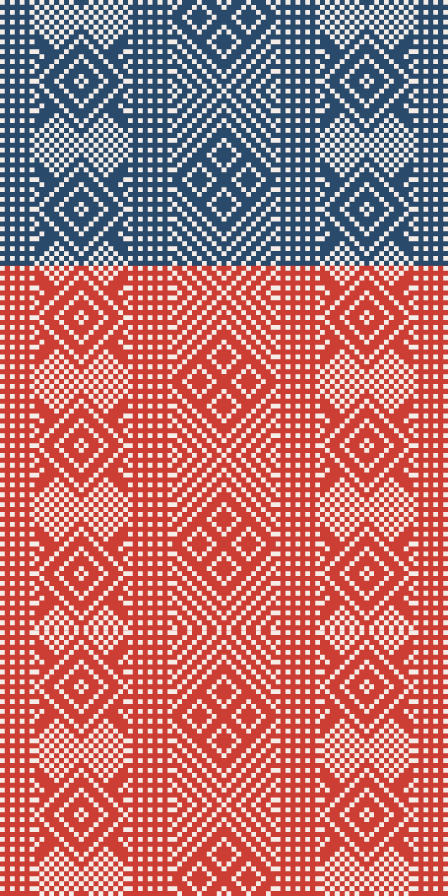
Give the GLSL for this pattern, as a WebGL 2 fragment shader.

```glsl
#version 300 es
precision highp float;
// Woven cloth: dotted stripes between bands of stepped diamonds, blue above red.

uniform vec2 u_resolution;
out vec4 fragColor;

const vec3 RED = vec3(0.80, 0.24, 0.20);
const vec3 BLUE = vec3(0.16, 0.29, 0.42);
const vec3 CREAM = vec3(0.96, 0.93, 0.91);

const vec2 STITCHES = vec2(91.0, 182.0);  // stitches across and down
const float STITCH_HALF = 0.49;           // half side of a pale stitch
const float BLOCK_ROWS = 74.0;            // rows in one vertical repeat
const float BLUE_ROWS = 54.0;             // rows of blue ground at the top
const float MIRROR_ROW = 128.0;           // the weave runs backwards from here

const float CENTER_HALF = 10.0;           // central band half width
const float CENTER_STEP = 3.0;            // stitches between chevrons
const float FIRST_CROSSING = 5.0;         // rows within a block
const float FIRST_CLUSTER = 23.0;
const float SECOND_CROSSING = 38.0;
const float SECOND_CLUSTER = 56.0;
const float CLUSTER_ARM = 5.0;            // cluster centre to small diamond
const float SMALL_RADIUS = 3.0;
const float CLUSTER_RADIUS = 10.0;        // plain ground around a cluster

const float SIDE_OFFSET = 29.0;           // side band from the cloth middle
const float SIDE_HALF = 9.0;              // side band half width
const float SIDE_STEP = 4.0;              // stitches between rings
const float CORNER_STEP = 3.0;            // stitches between corner diagonals
const float SIDE_ROW = 36.0;              // middle side diamond in a block
const float SIDE_SPACING = 26.0;          // rows between side diamonds
const float SIDE_RADIUS = 9.0;
const float SIDE_GROUND = 12.0;           // where the filling begins

const int SAMPLES = 4;                    // antialiasing grid per pixel

// True when the whole number v is a multiple of n.
bool multiple(float v, float n) {
    return mod(v + 0.5, n) < 1.0;
}

// Clusters of four small diamonds inside nested chevrons.
bool centerBand(float x, float row) {
    float folded = FIRST_CROSSING + abs(row - FIRST_CROSSING);
    float cluster = folded <= SECOND_CROSSING ? FIRST_CLUSTER : SECOND_CLUSTER;
    vec2 p = abs(vec2(x, folded - cluster));
    float ring = p.x + p.y;
    if (ring > CLUSTER_RADIUS) return multiple(ring, CENTER_STEP);
    float sideways = abs(p.x - CLUSTER_ARM) + p.y;
    float upright = p.x + abs(p.y - CLUSTER_ARM);
    return abs(min(sideways, upright) - SMALL_RADIUS) < 0.5;
}

// Concentric diamonds with checkered filling and diagonal corners.
bool sideBand(float x, float row) {
    float y = row - SIDE_ROW;
    float nearest = clamp(floor(y / SIDE_SPACING + 0.5), -1.0, 1.0);
    vec2 p = abs(vec2(x, y - SIDE_SPACING * nearest));
    float ring = p.x + p.y;
    float slope = p.y - p.x;
    if (ring <= SIDE_RADIUS) return multiple(ring - SIDE_RADIUS, SIDE_STEP);
    if (ring < SIDE_GROUND) return false;
    if (slope > 0.5) return multiple(x + row, 2.0);
    return slope < -2.5 && multiple(slope, CORNER_STEP);
}

// Whether the stitch at this column and row is pale.
bool isPale(vec2 stitch) {
    float x = abs(stitch.x - floor(STITCHES.x * 0.5));
    float turned = 2.0 * MIRROR_ROW - 1.0 - stitch.y;
    float row = mod(min(stitch.y, turned) - BLUE_ROWS, BLOCK_ROWS);
    float sideX = x - SIDE_OFFSET;
    if (x <= CENTER_HALF) return centerBand(x, row);
    if (abs(sideX) <= SIDE_HALF) return sideBand(sideX, row);
    return multiple(stitch.x, 2.0) && multiple(stitch.y, 2.0);
}

// Cloth colour at a point measured in stitches from the top left.
vec3 cloth(vec2 p) {
    vec2 stitch = floor(p);
    vec2 d = abs(fract(p) - 0.5);
    vec3 ground = stitch.y < BLUE_ROWS ? BLUE : RED;
    bool inside = max(d.x, d.y) < STITCH_HALF;
    return inside && isPale(stitch) ? CREAM : ground;
}

void main() {
    vec3 sum = vec3(0.0);
    // Average a small grid of samples to smooth the edges.
    for (int j = 0; j < SAMPLES; j++) {
        for (int i = 0; i < SAMPLES; i++) {
            vec2 offset = (vec2(i, j) + 0.5) / float(SAMPLES) - 0.5;
            vec2 uv = (gl_FragCoord.xy + offset) / u_resolution;
            sum += cloth(vec2(uv.x, 1.0 - uv.y) * STITCHES);
        }
    }
    fragColor = vec4(sum / float(SAMPLES * SAMPLES), 1.0);
}
```
